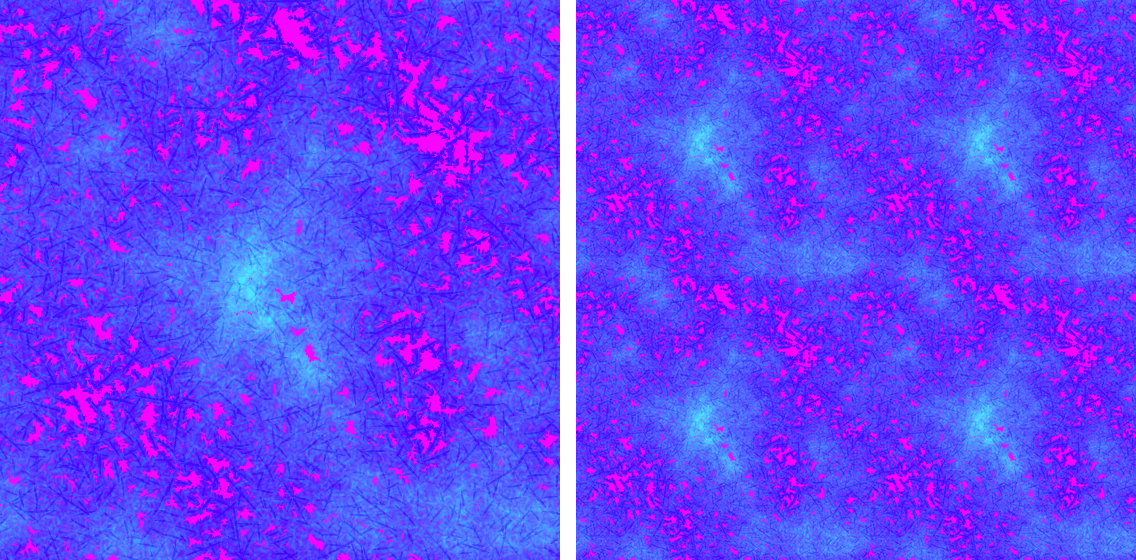
Left: one tile. Right: repeated 2 by 2.
This texture map is drawn by a three.js fragment shader. Its source:

```glsl
#define CLOUD_CELLS 3.0
#define CLOUD_GAIN 1.2
#define GRAIN_CELLS 140.0
#define GRAIN_GAIN 0.26
#define BARB_FREQ 190.0
#define BARB_REACH 0.009
#define GAP_START 0.0125
#define GAP_CLOUD 0.012
#define NEEDLE_WIDTH 0.0028
#define NEEDLE_SHADE 0.13
#define MID_GREEN 0.26

varying vec2 vUv;

const vec3 MAGENTA = vec3(0.97, 0.02, 1.0);

vec2 hash2(vec2 p) {
  vec3 q = fract(p.xyx * vec3(0.1031, 0.1030, 0.0973));
  q += dot(q, q.yzx + 33.33);
  return fract((q.xx + q.yz) * q.zy);
}

float cornerSlope(vec2 cell, vec2 offset, float period) {
  float angle = 6.28319 * hash2(mod(cell, period) + period).x;
  return dot(vec2(cos(angle), sin(angle)), offset);
}

// Gradient noise that wraps after a whole number of cells
float gradientNoise(vec2 p, float period) {
  vec2 i = floor(p), f = p - i;
  vec2 u = f * f * f * (f * (f * 6.0 - 15.0) + 10.0);
  vec2 e = vec2(1.0, 0.0);
  float low = mix(cornerSlope(i, f, period), cornerSlope(i + e.xy, f - e.xy, period), u.x);
  float high = mix(cornerSlope(i + e.yx, f - e.yx, period), cornerSlope(i + e.xx, f - e.xx, period), u.x);
  return mix(low, high, u.y);
}

float cloudField(vec2 p) {
  float sum = 0.0, gain = 1.0, cells = CLOUD_CELLS;
  for (int k = 0; k < 5; k++) {
    sum += gain * gradientNoise(p * cells, cells);
    gain *= 0.62;
    cells *= 2.0;
  }
  return sum;
}

// Curved, tapered needles, one per cell.
// nearest = distance, along, across, seed of the closest needle
void addNeedles(vec2 p, float cells, inout vec4 nearest, inout float shade) {
  vec2 base = floor(p * cells);
  for (int j = -1; j <= 1; j++) {
    for (int i = -1; i <= 1; i++) {
      vec2 cell = base + vec2(float(i), float(j));
      vec2 id = mod(cell, cells) + cells * 7.0;
      vec2 center = hash2(id), shape = hash2(id + 311.0), look = hash2(id + 677.0);
      vec2 q = (p * cells - cell - center) / cells;
      float angle = 3.14159 * shape.x;
      vec2 dir = vec2(cos(angle), sin(angle));
      float along = dot(q, dir);
      float across = dot(q, vec2(-dir.y, dir.x));
      across += (look.x - 0.5) * 0.35 * cells * along * along;
      float halfLength = mix(0.3, 0.7, shape.y) / cells;
      float beyond = max(abs(along) - halfLength, 0.0);
      float dist = length(vec2(beyond, across)) * mix(0.7, 1.8, look.y);
      if (dist < nearest.x) nearest = vec4(dist, along, across, center.x);

      float taper = max(1.0 - abs(along) / halfLength, 0.0);
      float width = NEEDLE_WIDTH * sqrt(taper) + 0.0004;
      float mask = (1.0 - smoothstep(width * 0.3, width, abs(across))) * smoothstep(0.0, 0.2, taper);
      shade += mask * (look.x < 0.68 ? -1.0 : 0.6);
    }
  }
}

void main() {
  vec2 p = vUv;
  float cloud = cloudField(p);

  // Needles of three sizes
  vec4 nearest = vec4(1.0, 0.0, 0.0, 0.0);
  float shade = 0.0;
  addNeedles(p, 12.0, nearest, shade);
  addNeedles(p, 23.0, nearest, shade);
  addNeedles(p, 34.0, nearest, shade);
  shade = clamp(shade, -1.0, 0.8);

  // Slanted barbs growing from the closest needle
  vec2 barbPoint = vec2((nearest.y - 0.6 * abs(nearest.z)) * BARB_FREQ, nearest.z * 45.0);
  float barb = gradientNoise(barbPoint + nearest.w * 97.0, 1024.0);

  // Fine warped grain
  vec2 warp = vec2(gradientNoise(p * 60.0, 60.0), gradientNoise(p * 60.0 + 17.0, 60.0));
  float grain = gradientNoise(p * GRAIN_CELLS + 1.5 * warp, GRAIN_CELLS);

  // Gaps left open between the feathers
  float open = nearest.x - GAP_START - GAP_CLOUD * cloud + BARB_REACH * barb + 0.004 * grain;
  float gap = smoothstep(-0.0015, 0.0025, open);
  float rim = smoothstep(-0.007, 0.0, open);

  float green = MID_GREEN * exp(CLOUD_GAIN * cloud);
  green += NEEDLE_SHADE * shade + GRAIN_GAIN * grain + 0.16 * barb - 0.05 * rim;
  green = clamp(green, 0.03, 0.9);
  float red = 0.32 + 0.06 * rim + 0.07 * min(shade, 0.0) - 0.12 * grain;
  vec3 color = mix(vec3(red, green, 1.0), MAGENTA, gap);
  gl_FragColor = vec4(color, 1.0);
}
```
